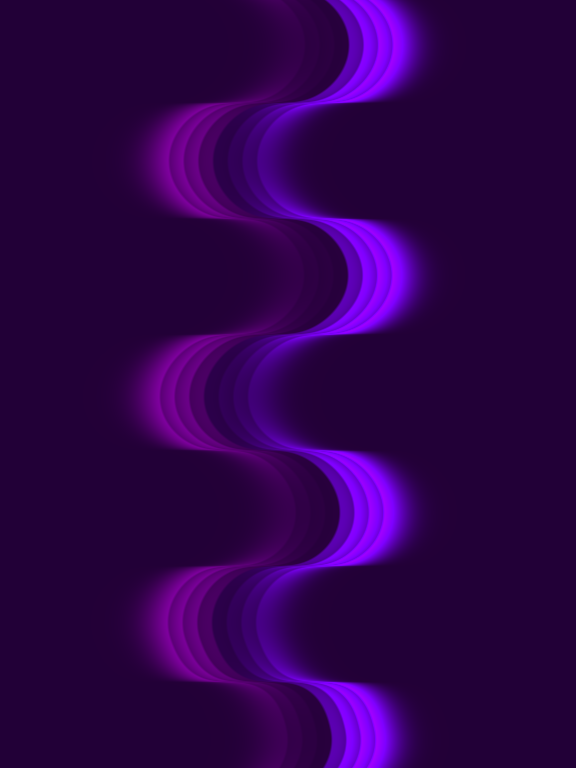
This background is drawn by a WebGL 1 fragment shader. Its source:

```glsl
precision highp float;
// A vertical ribbon of nested, rounded waves on deep purple.
// Each side stacks four sheets: violet light spreads right, magenta spreads left.
// Every sheet has a crisp inner edge and a Gaussian falloff beyond it.
uniform vec2 u_resolution;

const float PI = 3.14159265;
const float HALF_PERIOD = 0.1508;
const float AMPLITUDE = 0.118;
const float SPACING = 0.0255;
const vec3 BACKGROUND = vec3(0.135, 0.0, 0.215);
const vec3 VIOLET = vec3(0.235, 0.0, 0.51);
const vec3 MAGENTA = vec3(0.16, 0.0, 0.18);

// Sine with blunt peaks and nearly flat crossings.
float roundedWave(float phase) {
  float s = sin(phase);
  return s * pow(s * s + 0.0004, -0.3);
}

// Horizontal position of the ribbon's central edge at height y.
float ribbonCenter(float y) {
  float bend = (y - 0.41) / 0.143;
  float drift = 0.021 * exp(-bend * bend)
              + 0.030 * (1.0 - smoothstep(0.05, 0.167, y));
  return 0.488 - drift + AMPLITUDE * roundedWave(PI * (y - 0.866) / HALF_PERIOD);
}

// Sum of four glows, each starting at an edge one spacing further out.
float sheetStack(float distanceOut, float softness, float reach) {
  float light = 0.0;
  for (int i = 0; i < 4; i++) {
    float d = distanceOut - float(i) * SPACING;
    float falloff = max(d, 0.0) / reach;
    light += smoothstep(-softness, softness, d) * exp(-falloff * falloff);
  }
  return light;
}

void main() {
  vec2 p = gl_FragCoord.xy / u_resolution;
  float center = ribbonCenter(p.y);
  float offset = p.x - center;

  // Widen the edge filter where the curve runs almost horizontally.
  float slope = abs(ribbonCenter(p.y + 0.5 / u_resolution.y)
                  - ribbonCenter(p.y - 0.5 / u_resolution.y));
  float softness = 0.0025 + 0.6 * slope;

  // Each hue gains strength toward its own side of the canvas.
  float violetGain = mix(0.15, 1.0, smoothstep(0.39, 0.61, p.x));
  float magentaGain = mix(1.0, 0.13, smoothstep(0.34, 0.56, p.x));

  vec3 color = BACKGROUND;
  color += VIOLET * violetGain * sheetStack(offset, softness, 0.049);
  color += MAGENTA * magentaGain * sheetStack(-offset, softness, 0.053);
  gl_FragColor = vec4(min(color, 1.0), 1.0);
}
```
